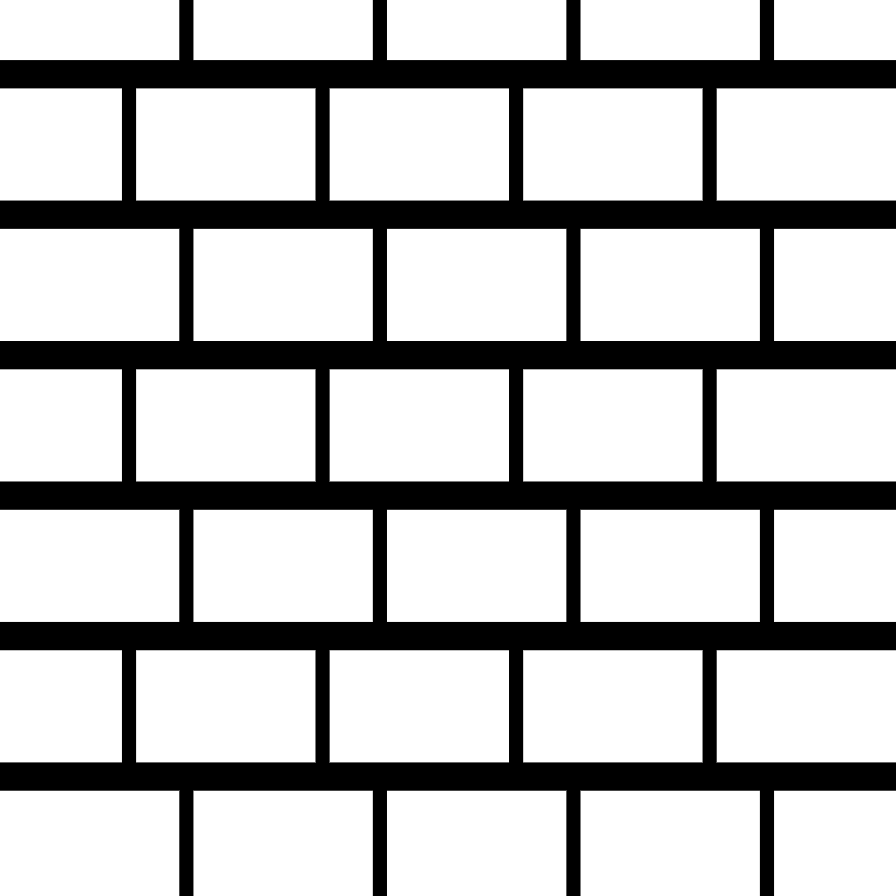
Write a Shadertoy shader that draws this pattern.

```glsl
// Distance from x to the nearest of the evenly spaced lines through origin
float lineDistance(float x, float origin, float spacing) {
    return abs(fract((x - origin) / spacing + 0.5) - 0.5) * spacing;
}

void mainImage(out vec4 fragColor, in vec2 fragCoord) {
    vec2 uv = fragCoord / iResolution.y;
    float pixel = 1.0 / iResolution.y;

    // Thick bed joints between courses
    float bedJoint = lineDistance(uv.y, 0.1333, 0.15677) - 0.0158;

    // Thin upright joints, shifted on alternate courses
    float course = floor((uv.y - 0.1333) / 0.15677);
    float shift = mix(0.144, 0.208, mod(course, 2.0));
    float uprightJoint = lineDistance(uv.x, shift, 0.216) - 0.0079;

    // White bricks, black mortar
    float brick = clamp(min(bedJoint, uprightJoint) / pixel + 0.5, 0.0, 1.0);
    fragColor = vec4(vec3(brick), 1.0);
}
```
